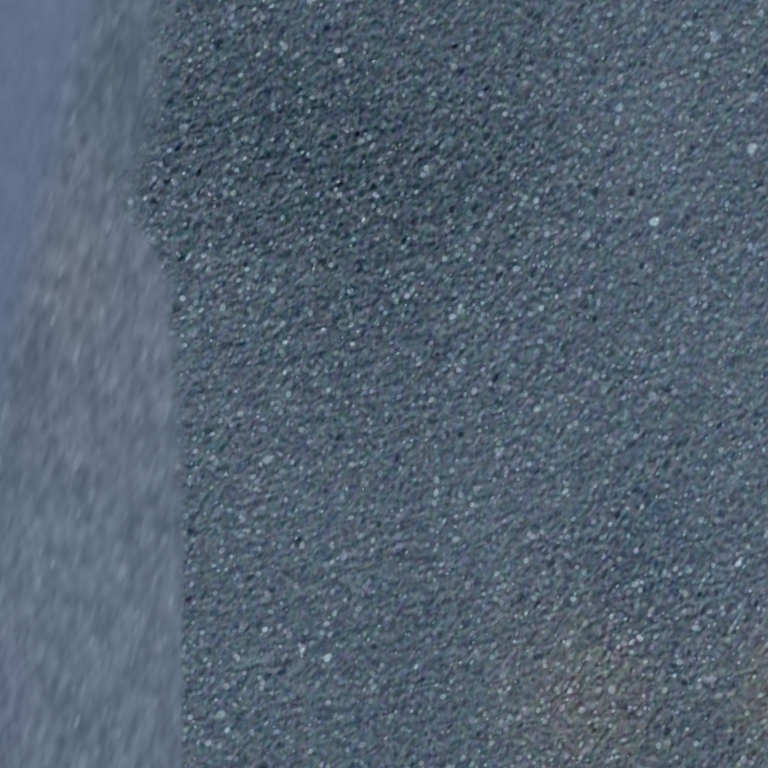
Write a WebGL 2 fragment shader that draws this texture.

```glsl
#version 300 es
precision highp float;
// Weathered asphalt: slanted grains and pale chips over slow blue-grey tone shifts,
// with a smoother, streaked strip along the left side.
// Relief comes from offset value noise, chips from jittered cells.

uniform vec2 u_resolution;
out vec4 fragColor;

float hash(vec2 p) {
    return fract(sin(dot(p, vec2(127.1, 311.7))) * 43758.5453);
}

float noise(vec2 p) {
    vec2 i = floor(p), f = fract(p);
    f = f * f * (3.0 - 2.0 * f);
    return mix(mix(hash(i), hash(i + vec2(1, 0)), f.x),
               mix(hash(i + vec2(0, 1)), hash(i + vec2(1, 1)), f.x), f.y);
}

float fbm(vec2 p) {
    float sum = 0.0, amp = 0.5;
    for (int i = 0; i < 4; i++) {
        sum += amp * noise(p);
        p = p * 2.03 + 7.3;
        amp *= 0.5;
    }
    return sum;
}

// Soft elliptical falloff around a centre
float blob(vec2 p, vec2 centre, vec2 size) {
    vec2 d = (p - centre) / size;
    return exp(-dot(d, d));
}

// Across and along a tilted grain direction
vec2 along(vec2 p, vec2 dir) {
    return vec2(dot(p, vec2(dir.y, -dir.x)), dot(p, dir));
}

// Scattered stones; a higher rarity leaves fewer bright ones
float chips(vec2 p, float rarity) {
    vec2 cell = floor(p);
    float light = 0.0;
    for (int y = -1; y <= 1; y++)
    for (int x = -1; x <= 1; x++) {
        vec2 c = cell + vec2(x, y);
        vec2 centre = c + 0.15 + 0.7 * vec2(hash(c), hash(c + 31.7));
        float radius = mix(0.3, 0.65, hash(c + 57.1));
        float shape = 1.0 - smoothstep(radius * 0.35, radius, length(p - centre));
        light = max(light, shape * pow(hash(c + 83.9), rarity));
    }
    return light;
}

void main() {
    vec2 uv = gl_FragCoord.xy / u_resolution;
    float cloud = fbm(uv * 6.0) - 0.47;

    // Strip outline: bulges left near the top, almost straight and crisp below
    float edge = 0.237 - 0.028 * smoothstep(0.38, 0.85, uv.y)
               - 0.045 * exp(-pow((uv.y - 0.745) / 0.065, 2.0))
               + 0.022 * (noise(uv * 75.0) - 0.5) * smoothstep(0.2, 0.6, uv.y);
    float softness = mix(0.005, 0.026, smoothstep(0.15, 0.7, uv.y));
    float rough = smoothstep(-softness, softness, uv.x - edge);

    // Coarse surface: broad tones
    vec3 road = vec3(0.335, 0.395, 0.452) + 0.05 * cloud;
    road -= vec3(0.048, 0.046, 0.054) * blob(uv, vec2(0.44, 0.80), vec2(0.24, 0.20));
    road -= vec3(0.035, 0.03, 0.02) * blob(uv, vec2(0.83, 0.25), vec2(0.09, 0.11));
    road += vec3(0.01, 0.012, 0.014) * blob(uv, vec2(0.92, 0.62), vec2(0.25, 0.22));
    road += vec3(0.06, 0.025, -0.01) * blob(uv, vec2(0.77, 0.09), vec2(0.11, 0.14));
    road += vec3(0.06, 0.025, -0.01) * blob(uv, vec2(1.0, 0.09), vec2(0.06, 0.1));

    // Coarse surface: slanted relief and stones
    vec2 grain = along(uv, vec2(0.57, 0.82));
    grain += 0.004 * (vec2(noise(uv * 60.0), noise(uv * 60.0 + 17.0)) - 0.5);
    vec2 fine = grain * vec2(200.0, 140.0);
    float relief = noise(fine) - noise(fine + vec2(0.7, -0.45));
    relief += 0.4 * (noise(fine * 0.6 + 19.0) - noise(fine * 0.6 + vec2(19.5, 18.6)));
    float contrast = 0.9 + 0.35 * blob(uv, vec2(0.4, 0.75), vec2(0.3, 0.28))
                   + 0.25 * blob(uv, vec2(0.82, 0.15), vec2(0.2));
    road += contrast * (0.12 * relief + 0.12 * (noise(fine * 1.5) - 0.5));
    float stones = chips(grain * vec2(125.0, 100.0), 3.5);
    road += contrast * vec3(0.22, 0.23, 0.23) * (stones - 0.13);
    float pits = chips(grain * vec2(95.0, 62.0) + 47.0, 9.0);
    road -= contrast * 0.13 * pits;
    float specks = chips(grain * vec2(80.0, 66.0) + 5.0, 32.0);
    road += vec3(0.30, 0.31, 0.31) * specks;
    vec3 tint = vec3(noise(fine * 0.7 + 3.0), noise(fine * 0.7 + 43.0), noise(fine * 0.7 + 91.0));
    road += 0.05 * (tint - 0.5);

    // Left strip: blurred streaks, warmer in the middle
    vec3 strip = vec3(0.378, 0.435, 0.505) + 0.06 * cloud;
    strip += vec3(0.022, 0.004, 0.0) * blob(uv, vec2(0.10, 0.63), vec2(0.08, 0.14));
    strip += vec3(0.02, 0.015, 0.025) * blob(uv, vec2(0.0, 0.1), vec2(0.13, 0.25));
    strip -= vec3(0.04, 0.035, 0.045) * blob(uv, vec2(0.15, 0.90), vec2(0.06, 0.16));
    vec2 streak = along(uv, vec2(0.28, 0.96)) * vec2(105.0, 38.0);
    float streaks = 0.085 * (noise(streak) - 0.5) + 0.06 * (noise(streak * 1.9 + 11.0) - 0.5);
    streaks += 0.07 * chips(streak * 0.8, 7.0);

    // Smooth violet-blue wedge in the upper left corner
    float wedge = 1.0 - smoothstep(-0.04, 0.03, uv.x - 0.125 + 0.25 * (1.0 - uv.y));
    vec3 haze = mix(vec3(0.36, 0.43, 0.53), vec3(0.385, 0.435, 0.54), uv.y) + 0.04 * cloud;
    strip = mix(strip + streaks, haze + 0.3 * streaks, wedge);

    fragColor = vec4(clamp(mix(strip, road, rough), 0.0, 1.0), 1.0);
}
```
